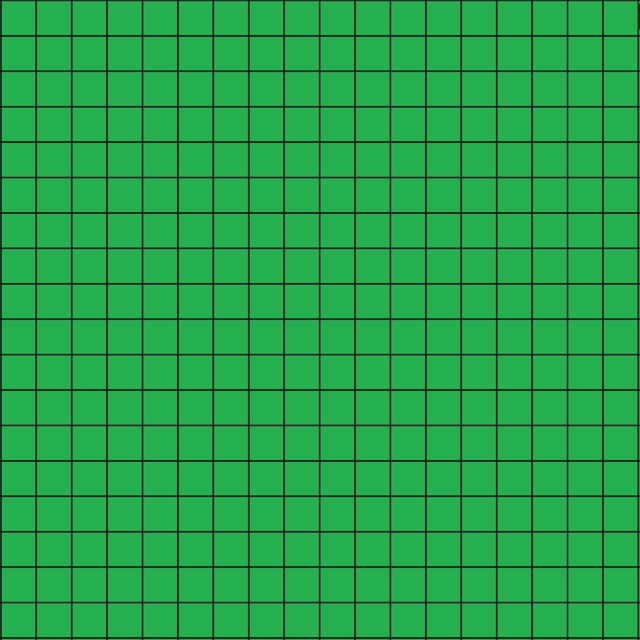
Reproduce this pattern procedurally as a Shadertoy shader.

```glsl
// Green square grid: thin dark lines with a soft, greyish fringe, 18 cells each way.
#define PITCH 0.05534                     // cell size, as a share of the canvas
#define OFFSET vec2(0.0013, 0.0007)       // first lines, from the top left
#define CORE_HALF 0.00137                 // half width of the dark line
#define EDGE_HALF 0.00225                 // half width out to the grey edge
#define HALO_HALF 0.00352                 // half width out to the pale fringe
#define SOFTNESS 0.00055                  // half width of each transition
#define GREEN vec3(0.14, 0.69, 0.31)
#define LINE vec3(0.045, 0.225, 0.10)
#define CROSSING vec3(0.04, 0.13, 0.065)
#define EDGE vec3(0.23, 0.57, 0.335)
#define HALO vec3(0.23, 0.67, 0.36)

// Distance to the nearest vertical (x) and horizontal (y) grid line
vec2 gridDistance(vec2 p) {
    return abs(mod(p - OFFSET + 0.5 * PITCH, PITCH) - 0.5 * PITCH);
}

// 0 inside the given half width, 1 outside, never sharper than a pixel
float outside(float dist, float halfWidth, float soft) {
    return smoothstep(halfWidth - soft, halfWidth + soft, dist);
}

void mainImage(out vec4 fragColor, in vec2 fragCoord) {
    vec2 uv = fragCoord / iResolution.xy;
    vec2 p = vec2(uv.x, 1.0 - uv.y);
    float pixel = 1.0 / min(iResolution.x, iResolution.y);
    float soft = max(SOFTNESS, 0.3 * pixel);

    vec2 d = gridDistance(p);
    float nearest = min(d.x, d.y);

    // Line profile from the dark core out to the flat green
    vec3 color = mix(LINE, EDGE, outside(nearest, CORE_HALF, soft));
    color = mix(color, HALO, outside(nearest, EDGE_HALF, soft));
    color = mix(color, GREEN, outside(nearest, HALO_HALF, soft));

    // Darker spots where two lines meet
    float crossing = 1.0 - outside(max(d.x, d.y), CORE_HALF, soft);
    color = mix(color, CROSSING, crossing);

    // Short stray stroke on the right border, in the top row
    float stroke = smoothstep(0.998 - soft, 0.998 + soft, p.x)
                 * (1.0 - outside(abs(p.y - 0.026), 0.02, soft));
    color = mix(color, CROSSING, stroke);

    fragColor = vec4(color, 1.0);
}
```
